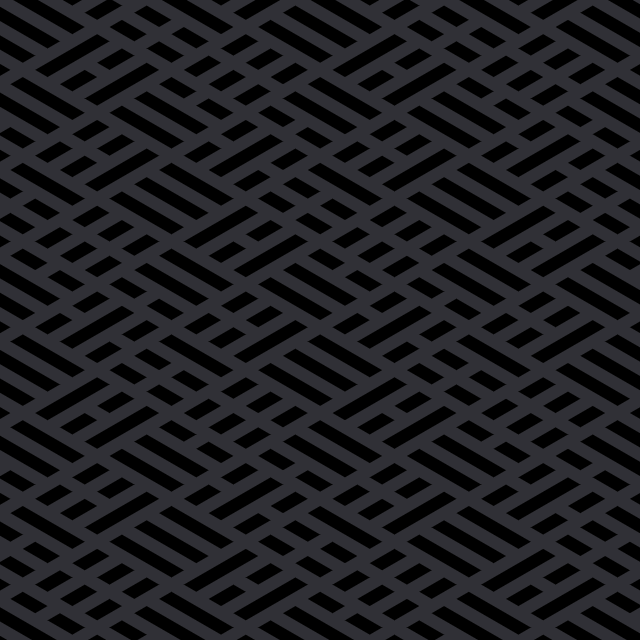
Reproduce this pattern procedurally as a WebGL 2 fragment shader.

```glsl
#version 300 es
precision highp float;

uniform vec2 u_resolution;
out vec4 fragColor;

// One bit per row of a block: 1 splits the slot in two, 0 keeps it long
const int splitRows[8] = int[8](2, 4, 5, 3, 7, 1, 3, 0);

// Oblique grid coordinates: x runs up-right, y runs down-right
vec2 toWeave(vec2 point) {
    vec2 scaled = point / vec2(0.01936, 0.01117);
    return 0.5 * vec2(scaled.x + scaled.y, scaled.x - scaled.y);
}

// Distance to the nearest slot, in grid units
float slotDistance(vec2 weave) {
    vec2 block = floor(weave / 6.0 + 0.5);
    vec2 local = weave - 6.0 * block;
    int kind = (3 * int(block.x) + int(block.y)) & 7;

    // Neighbouring blocks turn their slots the other way
    if ((kind & 1) == 1) local = local.yx;
    float along = abs(local.x);

    // Three parallel slots fill each block
    float row = clamp(floor(local.y / 2.0 + 0.5), -1.0, 1.0);
    float across = abs(local.y - 2.0 * row) - 0.5;
    float dist = max(along - 2.5, across);

    // A bridge across the middle leaves two short slots
    bool isSplit = ((splitRows[kind] >> (int(row) + 1)) & 1) == 1;
    return isSplit ? max(dist, 0.5 - along) : dist;
}

void main() {
    float size = min(u_resolution.x, u_resolution.y);
    vec2 weave = toWeave(gl_FragCoord.xy / size - vec2(0.3841, 0.6227));

    // Blend the edge over about one pixel
    float pixel = 1.0 / (0.01935 * size);
    float lattice = clamp(0.5 + slotDistance(weave) / pixel, 0.0, 1.0);

    vec3 slotColor = vec3(0.0);
    vec3 latticeColor = vec3(0.19, 0.19, 0.21);
    fragColor = vec4(mix(slotColor, latticeColor, lattice), 1.0);
}
```
